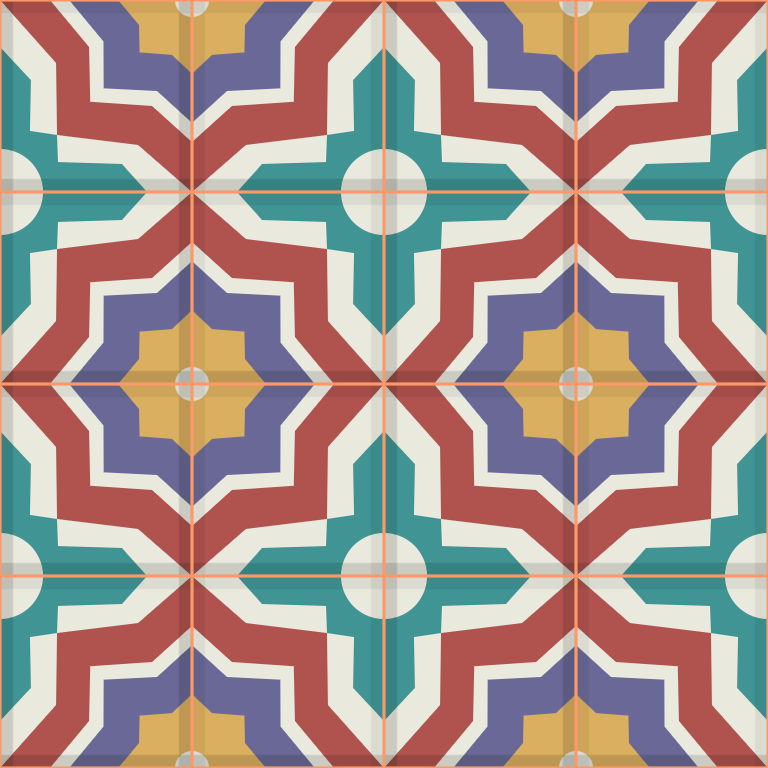
Give the GLSL for this pattern, as a Shadertoy shader.

```glsl
// Encaustic floor tiles: nested eight-pointed stars alternating with teal crosses.
// Each motif is folded into one quadrant and cut by a signed polyline distance;
// orange grout and soft edge shading are laid over every tile.

#define REPEATS 2.0        // star periods per side, each two tiles wide
#define GROUT_HALF 0.0083  // in tile widths
#define BAND 0.068         // shaded rim, in tile widths
#define SHADE_STRONG 0.13
#define SHADE_WEAK 0.06
#define CREAM vec3(0.914, 0.914, 0.870)
#define RED vec3(0.690, 0.325, 0.306)
#define TEAL vec3(0.250, 0.580, 0.580)
#define PURPLE vec3(0.412, 0.408, 0.588)
#define GOLD vec3(0.855, 0.685, 0.375)
#define GROUT vec3(0.985, 0.600, 0.415)

// Accumulates squared distance (x) and inside/outside sign (y) for one edge.
void edge(vec2 p, vec2 a, vec2 b, inout vec2 acc) {
    vec2 ab = b - a, ap = p - a;
    vec2 off = ap - ab * clamp(dot(ap, ab) / dot(ab, ab), 0.0, 1.0);
    acc.x = min(acc.x, dot(off, off));
    if ((a.y > p.y) != (b.y > p.y) && ap.x < ab.x * ap.y / ab.y) acc.y = -acc.y;
}

// Quadrant of a star: equal tips on both axes, a shoulder beside each, one corner.
float star(vec2 p, float tip, vec2 shoulderX, float corner, vec2 shoulderY) {
    vec2 acc = vec2(1e3, 1.0);
    edge(p, vec2(tip, 0.0), shoulderX, acc);
    edge(p, shoulderX, vec2(corner), acc);
    edge(p, vec2(corner), shoulderY, acc);
    edge(p, shoulderY, vec2(0.0, tip), acc);
    return sqrt(acc.x) * acc.y;
}

// Quadrant of the stepped cross with pointed arms.
float steppedCross(vec2 p) {
    vec2 acc = vec2(1e3, 1.0);
    vec2 v[7] = vec2[7](vec2(0.766, 0.0), vec2(0.635, 0.146), vec2(0.302, 0.156),
                        vec2(0.297), vec2(0.156, 0.318), vec2(0.161, 0.583),
                        vec2(0.0, 0.755));
    for (int i = 0; i < 6; i++) edge(p, v[i], v[i + 1], acc);
    return sqrt(acc.x) * acc.y;
}

// Antialiased coverage of the region where d is negative.
float cover(float d, float px) {
    return clamp(0.5 - d / px, 0.0, 1.0);
}

void mainImage(out vec4 fragColor, in vec2 fragCoord) {
    vec2 tilePos = fragCoord / iResolution.xy * REPEATS * 2.0;
    float px = REPEATS * 2.0 / min(iResolution.x, iResolution.y);

    // Fold around the star centre; the cross sits at the opposite corner.
    vec2 p = abs(mod(tilePos, 2.0) - vec2(1.0, 0.0));
    p = min(p, 2.0 - p);
    vec2 c = 1.0 - p;

    // Motifs, from the outside in
    vec3 col = CREAM;
    col = mix(col, TEAL, cover(steppedCross(c), px));
    col = mix(col, CREAM, cover(length(c) - 0.224, px));
    col = mix(col, RED, cover(star(p, 1.0, vec2(0.708, 0.328), 0.703, vec2(0.281, 0.755)), px));
    col = mix(col, CREAM, cover(star(p, 0.74, vec2(0.536, 0.245), 0.530, vec2(0.208, 0.552)), px));
    col = mix(col, PURPLE, cover(star(p, 0.64, vec2(0.461, 0.216), 0.460, vec2(0.182, 0.474)), px));
    col = mix(col, GOLD, cover(star(p, 0.385, vec2(0.276, 0.130), 0.273, vec2(0.104, 0.286)), px));
    col = mix(col, CREAM, cover(length(p) - 0.0885, px));

    // Shaded rims: alternate columns are darker, lower rims darker than upper
    vec2 inTile = fract(tilePos);
    vec2 rim = min(inTile, 1.0 - inTile);
    bool darkColumn = mod(floor(tilePos.x), 2.0) < 0.5;
    float shadeX = darkColumn ? SHADE_STRONG : SHADE_WEAK;
    float shadeY = inTile.y < 0.5 ? SHADE_STRONG : SHADE_WEAK;
    col *= 1.0 - shadeX * cover(rim.x - BAND, px * 1.5);
    col *= 1.0 - shadeY * cover(rim.y - BAND, px * 1.5);

    // Grout
    col = mix(col, GROUT, cover(min(rim.x, rim.y) - GROUT_HALF, px));
    fragColor = vec4(col, 1.0);
}
```
